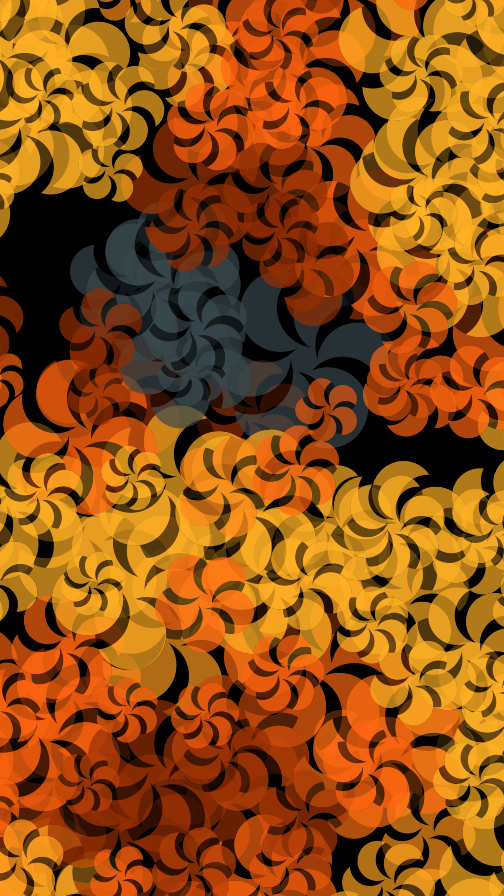
A Shadertoy shader for this pattern:

```glsl
#define LAYERS 3
#define CELL 0.265         // grid size of the first layer, in canvas widths
#define LAYER_SHRINK 0.86
#define JITTER 0.75
#define MIN_RADIUS 0.42    // flower radius, in cells
#define MAX_RADIUS 0.74
#define LOBE_OFFSET 0.57   // lobe geometry, in flower radii
#define LOBE_RADIUS 0.43
#define GAP_TURN 0.34      // angular width of the dark crescents
#define OPACITY 0.69
#define GAP_SHADE 0.55
#define HEAT_JITTER 0.22

const float TAU = 6.2831853;

const vec3 GOLD   = vec3(1.00, 0.69, 0.14);
const vec3 ORANGE = vec3(1.00, 0.39, 0.06);
const vec3 BROWN  = vec3(0.58, 0.18, 0.01);
const vec3 SLATE  = vec3(0.22, 0.28, 0.30);

vec4 hash4(vec2 cell, float seed) {
    vec4 h = fract(vec4(cell.xyx, seed) * vec4(0.1031, 0.1030, 0.0973, 0.1099));
    h += dot(h, h.wzxy + 33.33);
    return fract((h.xxyz + h.yzzw) * h.zywx);
}

vec2 polar(float angle, float radius) {
    return radius * vec2(cos(angle), sin(angle));
}

float bump(vec2 p, vec2 center, vec2 scale) {
    vec2 d = (p - center) * scale;
    return exp(-dot(d, d));
}

// Broad colour zones: warm at the sides, cold in a central hollow
float heatField(vec2 p) {
    return 0.64 + 0.28 * cos(6.8 * (p.y - 0.75) + 0.9 * p.x)
         - 0.17 * cos(TAU * (p.x - 0.45)) + 0.1 * p.x
         + 0.35 * (p.x - 0.5) * (1.0 - p.y)
         - 0.62 * bump(p, vec2(0.38, 1.12), vec2(2.5, 4.3))
         - 0.35 * bump(p, vec2(0.58, 1.62), vec2(4.0, 3.0));
}

vec3 heatColor(float heat) {
    vec3 c = mix(SLATE, BROWN, step(-0.03, heat));
    c = mix(c, ORANGE, smoothstep(0.26, 0.42, heat));
    return mix(c, GOLD, smoothstep(0.58, 0.72, heat));
}

// Pinwheel flower of unit radius: distances to its outline and its gaps
vec2 flower(vec2 p, float petals) {
    float rho = max(length(p), 1e-4);
    float theta = atan(p.y, p.x);
    float sector = TAU / petals;

    // Round lobes around a small core
    float lobeAngle = round(theta / sector) * sector;
    float lobes = length(p - polar(lobeAngle, LOBE_OFFSET)) - LOBE_RADIUS;
    lobes = min(lobes, rho - 0.18);

    // Crescent along the leading edge of the nearest lobe
    float cosEdge = (rho * rho + LOBE_OFFSET * LOBE_OFFSET - LOBE_RADIUS * LOBE_RADIUS)
                  / (2.0 * rho * LOBE_OFFSET);
    float edge = acos(clamp(cosEdge, -1.0, 1.0));
    float gapAngle = round((theta - edge - 0.5 * GAP_TURN) / sector) * sector;
    float inner = length(p - polar(gapAngle, LOBE_OFFSET)) - LOBE_RADIUS;
    float outer = length(p - polar(gapAngle + GAP_TURN, LOBE_OFFSET)) - LOBE_RADIUS;
    return vec2(lobes, max(outer, -inner));
}

void mainImage(out vec4 fragColor, in vec2 fragCoord) {
    vec2 uv = fragCoord / iResolution.x;
    float pixel = 0.6 / iResolution.x;
    vec3 color = vec3(0.0);
    float size = CELL;

    // Stack translucent flowers on jittered grids
    for (int layer = 0; layer < LAYERS; layer++) {
        float seed = float(layer) * 17.0 + 5.0;
        vec2 grid = uv / size + seed * 0.37;
        float layerScale = layer == 2 ? 0.72 : 1.0;   // small flowers on top
        for (int j = -1; j <= 1; j++)
        for (int i = -1; i <= 1; i++) {
            vec2 cell = floor(grid) + vec2(i, j);
            vec4 rnd = hash4(cell, seed);
            vec4 style = hash4(cell + 41.0, seed + 3.0);
            vec2 center = (cell + 0.5 + JITTER * (rnd.xy - 0.5) - seed * 0.37) * size;
            float radius = size * layerScale * mix(MIN_RADIUS, MAX_RADIUS, rnd.z);
            vec2 offset = uv - center;
            if (length(offset) > radius + pixel) continue;

            float heat = heatField(center) + HEAT_JITTER * (rnd.w - 0.5);
            if (heat < -0.03 && style.z < 0.3) continue;   // thin out the hollow

            float spin = style.x * TAU;
            vec2 q = mat2(cos(spin), sin(spin), -sin(spin), cos(spin)) * offset / radius;
            vec2 d = flower(q, 5.0 + step(0.35, style.y)) * radius;
            float body = smoothstep(pixel, -pixel, d.x);
            float gap = smoothstep(pixel, -pixel, d.y);
            color *= 1.0 - GAP_SHADE * body * gap;
            color = mix(color, heatColor(heat), body * (1.0 - gap) * OPACITY);
        }
        size *= LAYER_SHRINK;
    }
    fragColor = vec4(color, 1.0);
}
```
